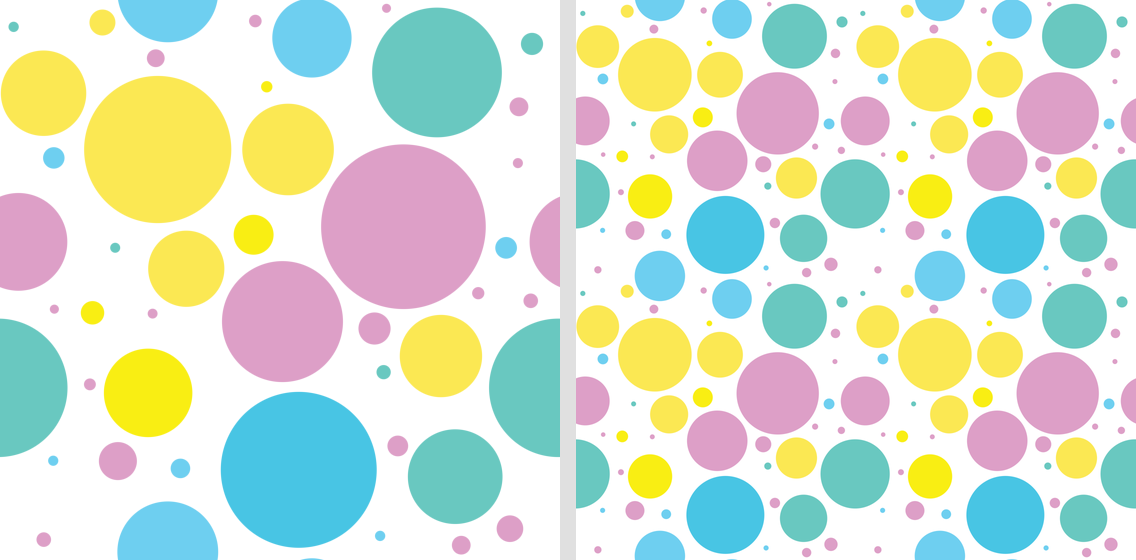
Left: one tile. Right: repeated 2 by 2.
A Shadertoy shader for this pattern:

```glsl
// Confetti of flat pastel discs on white, wrapping around all four edges.
// Large discs start on a low-discrepancy sequence and push each other apart;
// small dots sit in grid cells, wherever the large discs leave room.

const int LARGE_COUNT = 15;
const int BIGGEST_COUNT = 6;
const int RELAX_STEPS = 40;
const int DOT_TRIES = 12;
const float DOT_CELLS = 8.0;
const float LARGE_GAP = 0.02;
const float DOT_GAP = 0.012;

const int PINK = 0, TEAL = 1, SKY = 2, YELLOW = 3, LEMON = 4, AZURE = 5;
const vec3 PALETTE[6] = vec3[6](
    vec3(0.867, 0.624, 0.780), vec3(0.412, 0.784, 0.753),
    vec3(0.431, 0.812, 0.941), vec3(0.984, 0.910, 0.325),
    vec3(0.976, 0.933, 0.075), vec3(0.282, 0.773, 0.894));

// Hue of each large disc, from the biggest down
const int LARGE_HUE[LARGE_COUNT] = int[LARGE_COUNT](
    PINK, AZURE, YELLOW, TEAL, TEAL, PINK, SKY, PINK,
    TEAL, YELLOW, LEMON, YELLOW, YELLOW, SKY, YELLOW);

vec2 hash22(vec2 p) {
    vec2 q = vec2(dot(p, vec2(127.1, 311.7)), dot(p, vec2(269.5, 183.3)));
    return fract(sin(q) * 43758.55);
}

// Shortest offset on the repeating unit tile
vec2 wrapOffset(vec2 d) {
    return d - floor(d + 0.5);
}

// Six big discs, then a run of medium ones
float largeRadius(int rank) {
    float big = mix(0.147, 0.108, float(rank) / 5.0);
    float medium = mix(0.090, 0.068, float(rank - BIGGEST_COUNT) / 8.0);
    return rank < BIGGEST_COUNT ? big : medium;
}

// Each disc is (centre, radius)
void scatterLarge(out vec3 discs[LARGE_COUNT]) {
    for (int i = 0; i < LARGE_COUNT; i++) {
        vec2 jitter = 0.08 * (hash22(vec2(float(i), 3.0)) - 0.5);
        vec2 centre = float(i + 1) * vec2(0.7549, 0.5698) + jitter;
        discs[i] = vec3(fract(centre), largeRadius(i));
    }
}

// Push overlapping pairs apart until every gap is open
void relaxLarge(inout vec3 discs[LARGE_COUNT], float gap) {
    for (int s = 0; s < RELAX_STEPS; s++) {
        bool moved = false;
        for (int i = 1; i < LARGE_COUNT; i++) {
            for (int j = 0; j < i; j++) {
                vec2 d = wrapOffset(discs[i].xy - discs[j].xy);
                float reach = discs[i].z + discs[j].z + gap;
                float d2 = dot(d, d);
                if (d2 < reach * reach) {
                    float dist = sqrt(max(d2, 1e-6));
                    vec2 push = d / dist * (reach - dist) * 0.5;
                    discs[i].xy += push;
                    discs[j].xy -= push;
                    moved = moved || reach - dist > 0.003;
                }
            }
        }
        if (!moved) break;
    }
}

// First spot in the cell that is clear of the large discs; radius 0 if none
vec3 placeDot(vec2 cell, vec3 discs[LARGE_COUNT], float radius) {
    float margin = (radius + 0.005) * DOT_CELLS;
    for (int t = 0; t < DOT_TRIES; t++) {
        vec2 inCell = mix(vec2(margin), vec2(1.0 - margin),
                          hash22(cell + 17.0 * float(t + 1)));
        vec2 centre = (cell + inCell) / DOT_CELLS;
        bool isClear = true;
        for (int i = 0; i < LARGE_COUNT; i++) {
            float dist = length(wrapOffset(centre - discs[i].xy));
            if (dist < discs[i].z + radius + DOT_GAP) {
                isClear = false;
                break;
            }
        }
        if (isClear) return vec3(centre, radius);
    }
    return vec3(0.0);
}

// Dots are mostly pink
int dotHue(float h) {
    return h < 0.50 ? PINK : h < 0.70 ? TEAL : h < 0.89 ? SKY
         : h < 0.97 ? YELLOW : LEMON;
}

float discMask(vec2 p, vec3 disc, float blur) {
    float d = length(wrapOffset(p - disc.xy)) - disc.z;
    return 1.0 - smoothstep(-blur, blur, d);
}

void mainImage(out vec4 fragColor, in vec2 fragCoord) {
    vec2 uv = fragCoord / iResolution.xy;
    float blur = 0.75 / min(iResolution.x, iResolution.y);

    vec3 discs[LARGE_COUNT];
    scatterLarge(discs);
    relaxLarge(discs, LARGE_GAP);

    vec3 color = vec3(1.0);
    for (int i = 0; i < LARGE_COUNT; i++)
        color = mix(color, PALETTE[LARGE_HUE[i]], discMask(uv, discs[i], blur));

    vec2 cell = floor(uv * DOT_CELLS);
    vec2 pick = hash22(cell + 0.5);
    vec3 small = placeDot(cell, discs, mix(0.008, 0.037, pick.x * pick.x));
    if (small.z > 0.0)
        color = mix(color, PALETTE[dotHue(pick.y)], discMask(uv, small, blur));

    fragColor = vec4(color, 1.0);
}
```
